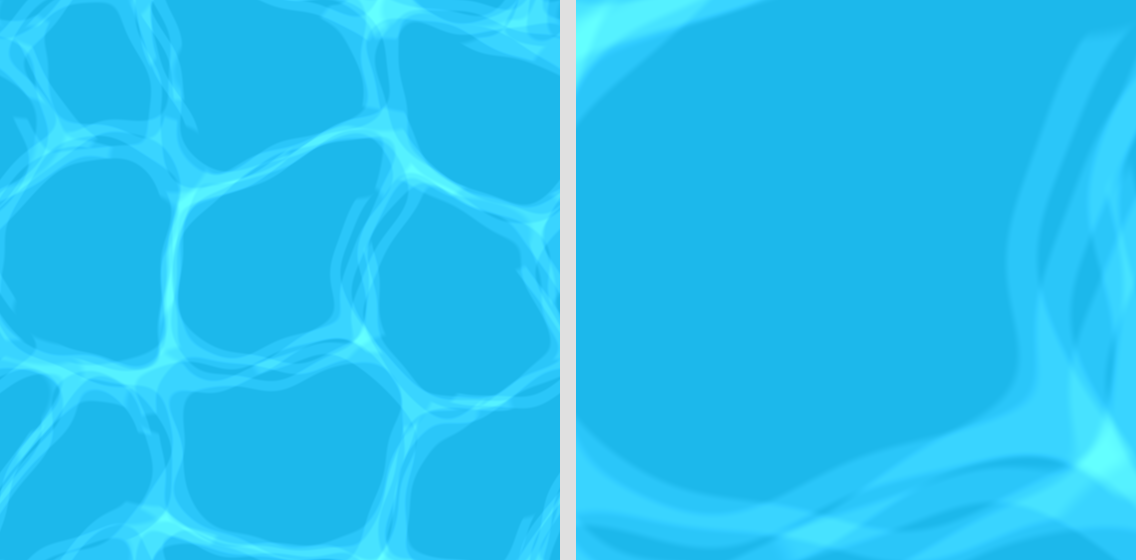
Left: the whole. Right: its middle third, enlarged.
Give the GLSL for this texture, as a three.js fragment shader.

```glsl
// Cartoon pool caustics: bright, braided light lines on flat cyan water.
// Five translucent strands each trace the borders of a tiling cellular noise;
// each strand drifts a little, so the lines split, cross and add up.

varying vec2 vUv;

const float TAU = 6.2831853;
const float CELLS = 3.0;

vec2 hash2(vec2 p) {
  p = mod(p, CELLS);
  return fract(sin(vec2(dot(p, vec2(127.1, 311.7)),
                        dot(p, vec2(269.5, 183.3)))) * 4375.85);
}

// Centre of a cell, nudged differently for each strand
vec2 cellCenter(vec2 cell, float strand) {
  vec2 h = hash2(cell);
  return cell + 0.2 + 0.6 * h + 0.085 * sin(TAU * h.yx * 3.0 + strand * 1.9);
}

// Distance to the nearest cell border in canvas units, rounded at the corners
float borderDistance(vec2 p, float strand) {
  vec2 home = floor(p);
  vec2 nearest = vec2(0.0);
  float best = 9.0;
  for (int j = -1; j <= 1; j++) {
    for (int i = -1; i <= 1; i++) {
      vec2 toCenter = cellCenter(home + vec2(i, j), strand) - p;
      float d = dot(toCenter, toCenter);
      if (d < best) {
        best = d;
        nearest = toCenter;
      }
    }
  }

  float total = 0.0;
  for (int j = -2; j <= 2; j++) {
    for (int i = -2; i <= 2; i++) {
      vec2 other = cellCenter(home + vec2(i, j), strand) - p;
      vec2 across = other - nearest;
      if (dot(across, across) > 0.0001) {
        float d = dot(0.5 * (nearest + other), normalize(across));
        total += exp(-17.0 * d);
      }
    }
  }
  return -log(max(total, 1e-6)) / (17.0 * CELLS);
}

// Layered sines that bend the lines and still tile
vec2 bend(vec2 p, float strand) {
  vec2 wave = 0.024 * sin(TAU * 2.0 * p.yx + vec2(0.6, 2.1) + 0.35 * strand);
  wave += 0.010 * sin(TAU * (3.0 * p.yx + p) + vec2(4.0, 1.3) + 0.8 * strand);
  wave += 0.004 * sin(TAU * 7.0 * p.yx + vec2(1.0, 3.2) + 1.7 * strand);
  return p + wave;
}

// Lets a strand end and start again along its way
float presence(vec2 p, float strand) {
  float wave = sin(TAU * (2.0 * p.x + p.y) + 2.4 * strand)
             + sin(TAU * (p.x - 3.0 * p.y) + 4.1 * strand);
  return smoothstep(-1.0, -0.75, wave);
}

void main() {
  float light = 0.0;
  for (int i = 0; i < 5; i++) {
    float strand = float(i);
    float d = borderDistance(bend(vUv, strand) * CELLS, strand);
    float stroke = 1.0 - smoothstep(0.0065, 0.0125, d);
    light += stroke * presence(vUv, strand);
  }

  vec3 water = vec3(0.11, 0.72, 0.92);
  vec3 glow = vec3(0.056, 0.056, 0.058);
  gl_FragColor = vec4(min(water + light * glow, 1.0), 1.0);
}
```
